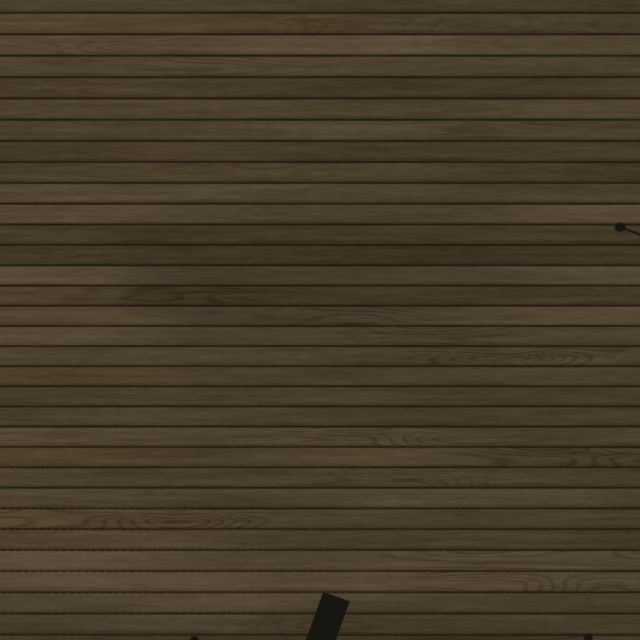
A WebGL 1 fragment shader for this texture:

```glsl
precision highp float;
uniform vec2 u_resolution;

#define PLANKS 30.84
#define FIRST_SEAM 0.60
#define SEAM_HALF_WIDTH 0.045
#define GRAIN_STRENGTH 0.030
#define FIGURE_STRENGTH 0.045
#define WOOD_DARK vec3(0.240, 0.200, 0.132)
#define WOOD_LIGHT vec3(0.335, 0.285, 0.210)
#define SEAM_COLOR vec3(0.125, 0.098, 0.045)
#define DEBRIS_COLOR vec3(0.090, 0.088, 0.068)

float hash(vec2 p) {
  vec3 q = fract(vec3(p.xyx) * 0.1031);
  q += dot(q, q.yzx + 33.33);
  return fract((q.x + q.y) * q.z);
}

float noise(vec2 p) {
  vec2 cell = floor(p);
  vec2 f = fract(p);
  f = f * f * (3.0 - 2.0 * f);
  float low = mix(hash(cell), hash(cell + vec2(1.0, 0.0)), f.x);
  float high = mix(hash(cell + vec2(0.0, 1.0)), hash(cell + vec2(1.0, 1.0)), f.x);
  return mix(low, high, f.y);
}

float segmentDistance(vec2 p, vec2 a, vec2 b) {
  vec2 ab = b - a;
  return length(p - a - ab * clamp(dot(p - a, ab) / dot(ab, ab), 0.0, 1.0));
}

float boxDistance(vec2 p, vec2 halfSize) {
  vec2 d = abs(p) - halfSize;
  return length(max(d, 0.0)) + min(max(d.x, d.y), 0.0);
}

// Plank coordinate counted downward, with slightly uneven spacing
float plankCoordinate(float y) {
  float t = 1.0 - y;
  return PLANKS * t - FIRST_SEAM - 0.06 - 0.16 * sin(6.2832 * (t - 0.06)) + 2.0;
}

vec3 plankColor(vec2 uv, float row, float across) {
  float along = uv.x + 31.0 * hash(vec2(row, 4.0));
  float lane = row * 19.0;

  // Tone of each board, drifting along its length
  float tone = 0.18 + 0.62 * hash(vec2(row, 9.0));
  tone += 0.40 * (noise(vec2(along * 3.5, lane)) - 0.5);

  // Long streaks and fine fibres
  float streak = noise(vec2(along * 9.0, across * 6.0 + lane)) - 0.5;
  float fibre = noise(vec2(along * 55.0, across * 13.0 + lane)) - 0.5;

  // Nested growth rings on some stretches
  float growth = noise(vec2(along * 6.0, across * 1.6 + lane));
  float ring = abs(fract(growth * 8.0 + 0.25 * streak) - 0.5) * 2.0;
  float figured = smoothstep(0.55, 0.85, noise(vec2(along * 3.0, lane + 7.5)));

  vec3 color = mix(WOOD_DARK, WOOD_LIGHT, tone);
  color += GRAIN_STRENGTH * (1.3 * streak + fibre);
  color -= FIGURE_STRENGTH * figured * (1.0 - smoothstep(0.0, 0.55, ring));
  return color;
}

float debrisDistance(vec2 uv) {
  // Tilted stub at the lower edge
  vec2 p = uv - vec2(0.502, 0.002);
  vec2 axis = normalize(vec2(0.34, 0.94));
  float d = boxDistance(vec2(dot(p, vec2(axis.y, -axis.x)), dot(p, axis)), vec2(0.022, 0.070));

  // Small specks and a thin stem
  vec2 knob = vec2(0.969, 0.645);
  d = min(d, length((uv - knob) * vec2(0.8, 1.0)) - 0.007);
  d = min(d, segmentDistance(uv, knob, vec2(1.01, 0.630)) - 0.0015);
  d = min(d, length(uv - vec2(0.919, 0.003)) - 0.007);
  return min(d, length(uv - vec2(0.304, -0.001)) - 0.007);
}

void main() {
  vec2 uv = gl_FragCoord.xy / u_resolution;
  float pixel = 1.0 / u_resolution.y;
  float coordinate = plankCoordinate(uv.y);
  float row = floor(coordinate);
  float across = fract(coordinate);
  vec3 color = plankColor(uv, row, across);

  // Broad stains and falloff toward the lower right
  float stain = noise(uv * vec2(3.0, 5.0) + 12.0);
  color *= 1.06 - 0.14 * smoothstep(0.45, 0.95, stain) - 0.06 * uv.x * (1.3 - uv.y);

  // Soft shade on the board's lower edge, then the seam
  color *= 1.0 - 0.18 * smoothstep(0.75, 1.0, across);
  float edge = min(across, 1.0 - across);
  float blur = max(0.03, PLANKS * pixel);
  float seam = 1.0 - smoothstep(SEAM_HALF_WIDTH - blur, SEAM_HALF_WIDTH + blur, edge);

  // Seams break into faint dashes near the lower left
  float dash = smoothstep(0.15, 0.45, abs(fract(uv.x * 85.0) - 0.5));
  float dashed = (1.0 - smoothstep(0.1, 0.5, uv.y)) * (1.0 - 0.7 * uv.x);
  float wear = 0.80 + 0.20 * noise(vec2(uv.x * 14.0, floor(coordinate + 0.5) * 5.0));
  color = mix(color, SEAM_COLOR, seam * wear * (1.0 - 0.4 * dashed * dash));

  float debris = 1.0 - smoothstep(-pixel, pixel, debrisDistance(uv));
  gl_FragColor = vec4(mix(color, DEBRIS_COLOR, debris), 1.0);
}
```
